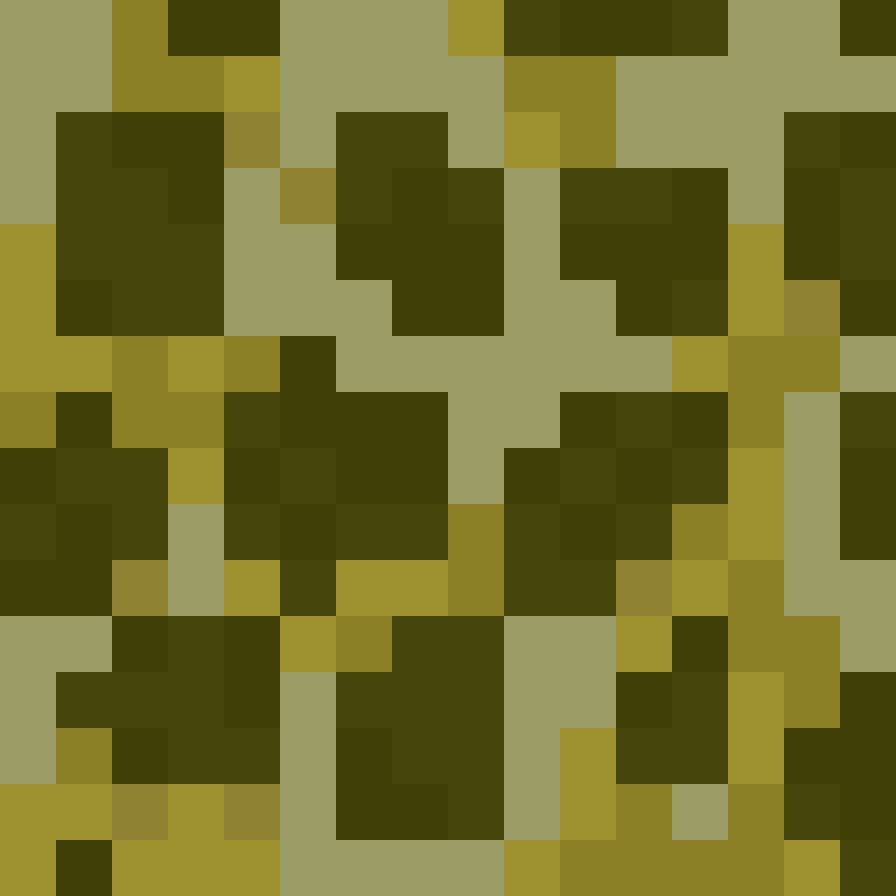
Write a WebGL 1 fragment shader that draws this pattern.

```glsl
precision highp float;
// Blocky camouflage: dark patches parted by olive seams with pale streaks.

uniform vec2 u_resolution;

#define GRID 16.0          // square blocks per canvas side
#define PATCH_SIZE 4.8     // mean spacing of dark patches, in blocks
#define PATCH_JITTER 0.65  // irregularity of the patches
#define SEAM_WIDTH 0.26    // seam between patches, in patch spacings
#define STREAK_SIZE 2.3    // scale of the pale streaks, in blocks
#define STREAK_LEVEL 0.58  // noise level above which a seam turns pale
#define LIGHT_SHARE 0.53   // share of light blocks among the olive ones
#define TINT_SHARE 0.12    // share of olive blocks with a dull tint

const vec3 DARK_A = vec3(0.253, 0.247, 0.030);
const vec3 DARK_B = vec3(0.275, 0.275, 0.048);
const vec3 OLIVE_LIGHT = vec3(0.620, 0.570, 0.188);
const vec3 OLIVE_DEEP = vec3(0.548, 0.500, 0.150);
const vec3 OLIVE_DULL = vec3(0.560, 0.512, 0.200);
const vec3 PALE = vec3(0.612, 0.612, 0.405);

float hash(vec2 p) {
  return fract(sin(dot(p, vec2(127.1, 311.7))) * 43758.5453);
}

float valueNoise(vec2 p) {
  vec2 i = floor(p);
  vec2 f = fract(p);
  f = f * f * (3.0 - 2.0 * f);
  float low = mix(hash(i), hash(i + vec2(1.0, 0.0)), f.x);
  float high = mix(hash(i + vec2(0.0, 1.0)), hash(i + vec2(1.0, 1.0)), f.x);
  return mix(low, high, f.y);
}

// Difference of the distances to the two nearest patch centres: 0 on a seam.
float seamDistance(vec2 p) {
  vec2 home = floor(p);
  float nearest = 9.0;
  float second = 9.0;
  for (int y = -1; y <= 1; y++) {
    for (int x = -1; x <= 1; x++) {
      vec2 id = home + vec2(float(x), float(y));
      vec2 jitter = vec2(hash(id + 17.3), hash(id + 41.9)) - 0.5;
      float d = distance(p, id + 0.5 + PATCH_JITTER * jitter);
      second = min(second, max(nearest, d));
      nearest = min(nearest, d);
    }
  }
  return second - nearest;
}

// Flat colour of one block.
vec3 blockColor(vec2 block) {
  vec2 center = block + 0.5;
  float pick = hash(block + 73.7);
  if (seamDistance(center / PATCH_SIZE) > SEAM_WIDTH) {
    return mix(DARK_A, DARK_B, step(0.5, pick));
  }
  if (valueNoise(center / STREAK_SIZE + 29.4) > STREAK_LEVEL) {
    return PALE;
  }
  vec3 olive = mix(OLIVE_DEEP, OLIVE_LIGHT, step(pick, LIGHT_SHARE));
  return mix(olive, OLIVE_DULL, step(hash(block + 97.1), TINT_SHARE));
}

void main() {
  float side = min(u_resolution.x, u_resolution.y);
  vec2 p = gl_FragCoord.xy / side * GRID - 0.5;
  vec2 block = floor(p);

  // Blend neighbouring blocks over one pixel at their shared edges.
  float edge = GRID / side;
  vec2 t = clamp((fract(p) - 0.5) / edge + 0.5, 0.0, 1.0);
  vec3 low = mix(blockColor(block), blockColor(block + vec2(1.0, 0.0)), t.x);
  vec3 high = mix(blockColor(block + vec2(0.0, 1.0)),
                  blockColor(block + vec2(1.0, 1.0)), t.x);
  gl_FragColor = vec4(mix(low, high, t.y), 1.0);
}
```
